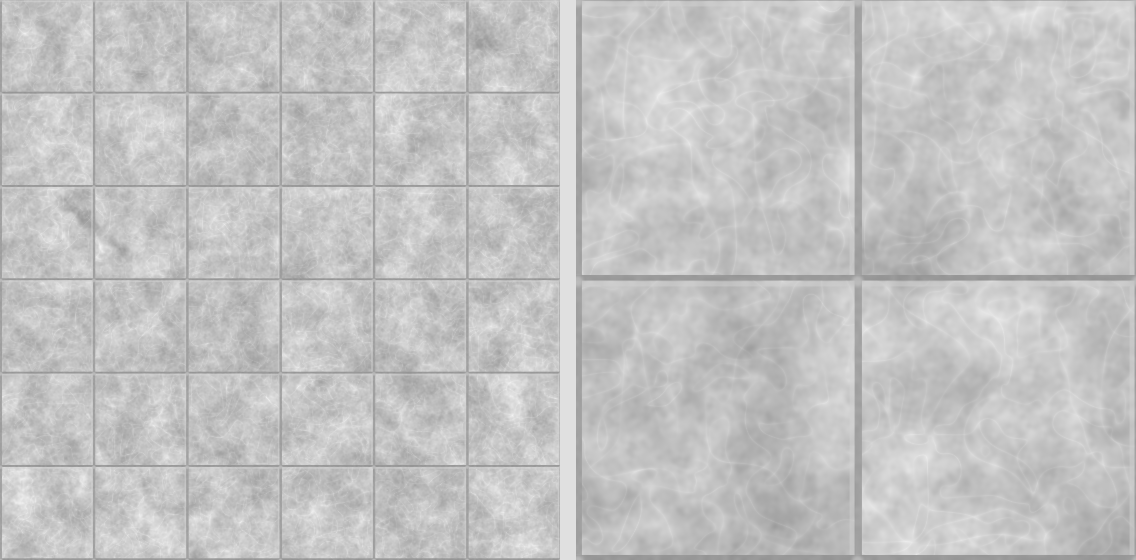
Left: the whole. Right: its middle third, enlarged.
Reproduce this texture procedurally as a WebGL 1 fragment shader.

```glsl
precision highp float;
// Six by six pale grey stone tiles with thin dark joints and a light bevel.
// Each tile gets its own patch of layered noise with pale fibres;
// a few tiles carry soft stains and diagonal scuffs.

uniform vec2 u_resolution;

float hash(vec2 p) {
    vec3 q = fract(p.xyx * vec3(0.1031, 0.1030, 0.0973));
    q += dot(q, q.yzx + 33.33);
    return fract((q.x + q.y) * q.z);
}

float noise(vec2 p) {
    vec2 i = floor(p), f = fract(p);
    f = f * f * (3.0 - 2.0 * f);
    return mix(mix(hash(i), hash(i + vec2(1.0, 0.0)), f.x),
               mix(hash(i + vec2(0.0, 1.0)), hash(i + 1.0), f.x), f.y);
}

// Layered noise, rotated between octaves; averages one half.
float fbm(vec2 p) {
    float sum = 0.0, total = 0.0, amp = 1.0;
    for (int i = 0; i < 5; i++) {
        sum += amp * noise(p);
        total += amp;
        amp *= 0.76;
        p = mat2(1.6, 1.2, -1.2, 1.6) * p + 17.3;
    }
    return sum / total;
}

// Thin curved strands along the mid level of warped noise.
float fibres(vec2 p) {
    vec2 warp = vec2(noise(p * 0.6 + 5.0), noise(p * 0.6 + 41.0));
    float ridge = 1.0 - abs(2.0 * noise(p + 2.5 * warp) - 1.0);
    return pow(ridge, 7.0);
}

float stain(vec2 p, vec2 center, float radius) {
    vec2 d = (p - center) / radius;
    return exp(-dot(d, d));
}

float scuff(vec2 p, vec2 a, vec2 b) {
    vec2 ab = b - a;
    float t = clamp(dot(p - a, ab) / dot(ab, ab), 0.0, 1.0);
    return 1.0 - smoothstep(0.015, 0.1, length(p - a - ab * t));
}

// Smooth-edged strip around zero.
float strip(float d, float halfWidth, float px) {
    return 1.0 - smoothstep(halfWidth - 0.6 * px, halfWidth + 0.6 * px, abs(d));
}

void main() {
    vec2 p = 6.0 * gl_FragCoord.xy / u_resolution;
    float px = 6.0 / min(u_resolution.x, u_resolution.y);
    vec2 tile = floor(p);
    vec2 edge = fract(p + 0.5) - 0.5;

    // Stone surface, reseeded in every tile
    vec2 seed = 60.0 * vec2(hash(tile + 3.1), hash(tile + 19.7));
    vec2 s = p + seed;
    float grey = 0.753 + 0.36 * (fbm(s * 3.2) - 0.5);
    grey += 0.045 * fibres(s * 7.0) + 0.04 * fibres(s * 12.0 + 30.0);
    grey += 0.035 * (noise(s * 38.0) - 0.5);
    grey += 0.015 * (hash(tile + 7.7) - 0.5);

    // Blotchy stains and scuffs
    float dirt = stain(p, vec2(3.3, 3.56), 0.22)
               + stain(p, vec2(3.2, 3.1), 0.17)
               + stain(p, vec2(2.2, 4.55), 0.22)
               + 0.8 * stain(p, vec2(5.13, 5.66), 0.2)
               + 0.6 * stain(p, vec2(4.8, 3.85), 0.18)
               + 0.5 * stain(p, vec2(4.3, 2.08), 0.17);
    vec2 wobble = p + 0.09 * (vec2(noise(p * 9.0), noise(p * 9.0 + 50.0)) - 0.5);
    dirt += scuff(wobble, vec2(0.66, 3.83), vec2(1.33, 3.32))
          + 0.6 * scuff(wobble, vec2(0.0, 4.81), vec2(0.2, 4.65))
          + 0.6 * scuff(wobble, vec2(5.05, 2.92), vec2(5.24, 2.78));
    grey -= 0.11 * dirt * (0.25 + 0.9 * noise(p * 8.0 + 12.0));

    // Pale bevels, then dark joints
    float bevel = max(strip(edge.x + 0.014, 0.009, px),
                      strip(edge.y + 0.014, 0.009, px));
    grey = mix(grey, 0.82, 0.5 * bevel);
    float grain = 0.04 * (noise(p * 45.0) - 0.5);
    grey = mix(grey, 0.62 + grain, 0.92 * strip(edge.x - 0.008, 0.013, px));
    grey = mix(grey, 0.585 + grain, 0.92 * strip(edge.y - 0.008, 0.010, px));

    // Worn pale spot where joints cross
    float worn = 1.0 - smoothstep(0.008, 0.03, length(edge - vec2(0.006, -0.004)));
    grey = mix(grey, 0.76, 0.75 * worn);

    gl_FragColor = vec4(vec3(grey), 1.0);
}
```
